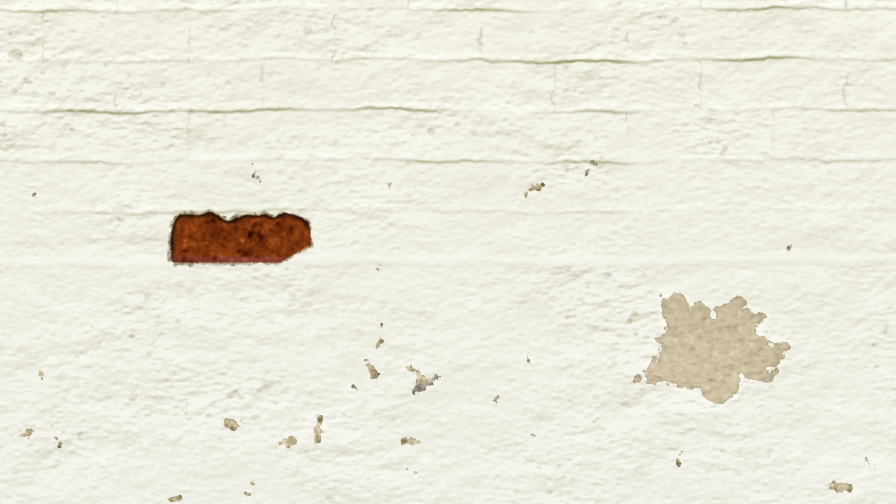
A Shadertoy shader for this texture:

```glsl
// Whitewashed brick wall with flaking paint, one bare brick and a worn tan patch.

vec3 hash3(vec2 p) {
    vec3 q = fract(p.xyx * vec3(0.1031, 0.1030, 0.0973));
    q += dot(q, q.yxz + 33.33);
    return fract((q.xxy + q.yzz) * q.zyx);
}

// Cellular noise: one soft bump or dent per cell, about -1 to 1
float cellBumps(vec2 p) {
    vec2 cell = floor(p), f = fract(p);
    float sum = 0.0;
    for (int j = -1; j <= 1; j++)
    for (int i = -1; i <= 1; i++) {
        vec2 o = vec2(i, j);
        vec3 h = hash3(cell + o + 50.0);
        vec2 d = o + h.xy - f;
        sum += (h.z * 2.0 - 1.0) * exp(-6.0 * dot(d, d));
    }
    return sum;
}

float layeredBumps(vec2 p) {
    float sum = 0.0, amp = 1.0;
    for (int i = 0; i < 4; i++) {
        sum += amp * cellBumps(p);
        p = mat2(1.68, 1.14, -1.14, 1.68) * p + 7.3;
        amp *= 0.5;
    }
    return sum;
}

// Paint surface: broad trowel ripples under a fine crust
float relief(vec2 p) {
    vec2 warp = 0.012 * sin(p.yx * vec2(23.0, 17.0) + 2.0 * sin(p * 9.0));
    return layeredBumps((p + warp) * vec2(9.0, 16.0)) + 0.35 * cellBumps(p * vec2(60.0, 100.0));
}

// Thin sunken seam at distance d
float seam(float d, float width) {
    return exp(-d * d / (width * width));
}

// Bare brick: flat foot, notched top, right end tapering to a rounded tip
float brickShape(vec2 q, float rough) {
    float corner = q.x < 0.0 ? (q.y < 0.0 ? 0.008 : 0.03) : 0.046;
    vec2 b = abs(q) - vec2(0.139, 0.048) + corner;
    float d = length(max(b, 0.0)) + min(max(b.x, b.y), 0.0) - corner;
    float foot = dot(q - vec2(0.08, -0.046), vec2(0.5, -0.87));
    float notch = exp(-pow((q.x + 0.022) / 0.02, 2.0)) * smoothstep(0.0, 0.04, q.y);
    return max(d, foot) + 0.015 * notch + 0.005 * rough * smoothstep(-0.05, 0.0, q.y);
}

// Worn patch: a five-pointed blob with a torn outline
float patchShape(vec2 q, float rough, float grit) {
    float a = atan(q.y, q.x);
    float radius = 0.098 + 0.014 * cos(5.0 * a - 11.4) + 0.007 * sin(11.0 * a + 1.0);
    radius += 0.028 * exp(-pow((a - 2.25) / 0.2, 2.0));
    return length(q / vec2(1.25, 0.95)) - radius + 0.02 * rough + 0.006 * grit;
}

void mainImage(out vec4 fragColor, in vec2 fragCoord) {
    vec2 p = fragCoord / iResolution.y;
    float aa = 1.2 / iResolution.y;
    float rough = layeredBumps(p * 32.0);
    float grit = layeredBumps(p * 75.0 + 9.0);
    float broad = cellBumps(p * vec2(4.0, 7.0) + 3.0);

    // Plaster lit from above: mostly smooth, crusty in places
    float crust = smoothstep(-0.4, 0.6, cellBumps(p * vec2(5.0, 8.0) + 21.0));
    float slope = relief(p) - relief(p + vec2(-0.0015, 0.004));
    float shade = slope * mix(0.10, 0.26, crust);
    shade = clamp(shade, -0.12, 0.022) + 0.007 * broad + 0.008 * grit;

    // Sparse pits and specks
    float pits = smoothstep(0.62, 0.9, cellBumps(p * vec2(38.0, 46.0) + 5.0) + 0.2 * grit);
    shade -= 0.10 * pits * crust;

    // Brick courses, fading towards the foot of the wall
    float wavy = p.y + 0.003 * sin(p.x * 7.0) + 0.002 * sin(p.x * 31.0) + 0.003 * rough;
    float course = (0.98 - wavy) / 0.1;
    float row = floor(course + 0.5);
    float offset = (row - course) * 0.1;
    float wear = smoothstep(-0.2, 0.5, cellBumps(vec2(p.x * 5.0, row * 3.7)));
    float fade = smoothstep(0.3, 0.95, p.y);
    shade -= seam(offset, 0.0033) * (0.02 + 0.28 * wear) * fade;
    shade += seam(offset - 0.010, 0.007) * 0.02 * (0.4 + fade);

    // Upright joints, staggered on every other course
    float column = p.x / 0.29 + 0.5 * mod(floor(course), 2.0) + 0.2 + 0.03 * rough;
    float joint = (fract(column) - 0.5) * 0.29;
    shade -= seam(joint, 0.003) * 0.10 * smoothstep(0.6, 0.9, p.y) * smoothstep(-0.2, 0.4, rough);

    // Clean pale ledge across the middle
    shade = mix(shade, 0.028, 0.7 * seam(wavy - 0.486, 0.010));
    shade -= 0.025 * seam(wavy - 0.472, 0.004);

    vec3 paint = mix(vec3(0.936, 0.936, 0.898), vec3(0.941, 0.936, 0.880), p.y);
    vec3 color = paint + shade * vec3(1.0, 1.06, 1.4);

    // Small torn chips, each with a dark upper lip
    for (int i = 0; i < 30; i++) {
        vec3 h = hash3(vec2(i, 17.0));
        vec3 k = hash3(vec2(i, 73.0));
        vec2 q = p - vec2(h.x * 1.778, pow(h.y, 1.3) * 0.85);
        float turn = k.x * 3.14;
        q = mat2(cos(turn), sin(turn), -sin(turn), cos(turn)) * q;
        float size = mix(0.003, 0.013, k.y * k.y);
        float d = length(q * vec2(0.6, 1.4)) - size + 0.010 * rough + 0.008 * grit;
        vec3 chip = mix(vec3(0.74, 0.67, 0.53), vec3(0.62, 0.59, 0.53), step(0.7, k.z));
        chip += 0.3 * grit - 0.25 * smoothstep(-0.003, 0.0, d) * smoothstep(-0.004, 0.004, q.y);
        color = mix(color, chip, 0.85 * smoothstep(aa, -aa, d));
    }

    // Worn tan patch with a thin shaded edge
    vec2 q = p - vec2(1.417, 0.305);
    float d = patchShape(q, rough, grit);
    vec3 bare = vec3(0.79, 0.735, 0.62) + 0.06 * grit + 0.04 * broad + 0.8 * shade;
    bare -= 0.10 * smoothstep(-0.006, 0.0, d);
    color += 0.02 * seam(d - 0.005, 0.004);
    color = mix(color, bare, smoothstep(aa, -aa, d));

    // Bare brick: broken rim, dark upper shadow, rosy foot
    q = p - vec2(0.478, 0.527);
    d = brickShape(q, rough);
    vec3 rim = vec3(0.62, 0.57, 0.45) + 0.25 * grit;
    color = mix(color, rim, 0.85 * smoothstep(0.005 + aa, 0.003 - aa, d + 0.005 * grit));
    vec3 brick = vec3(0.48, 0.21, 0.06) + vec3(0.16, 0.10, 0.04) * (grit + 0.5 * rough);
    brick = mix(brick, vec3(0.50, 0.23, 0.18) + 0.12 * grit, smoothstep(-0.034, -0.040, q.y));
    brick *= 1.0 - 0.65 * smoothstep(-0.012, 0.0, d) * smoothstep(-0.04, 0.02, q.y - 0.2 * q.x);
    color = mix(color, brick, smoothstep(aa, -aa, d));

    fragColor = vec4(clamp(color, 0.0, 1.0), 1.0);
}
```
